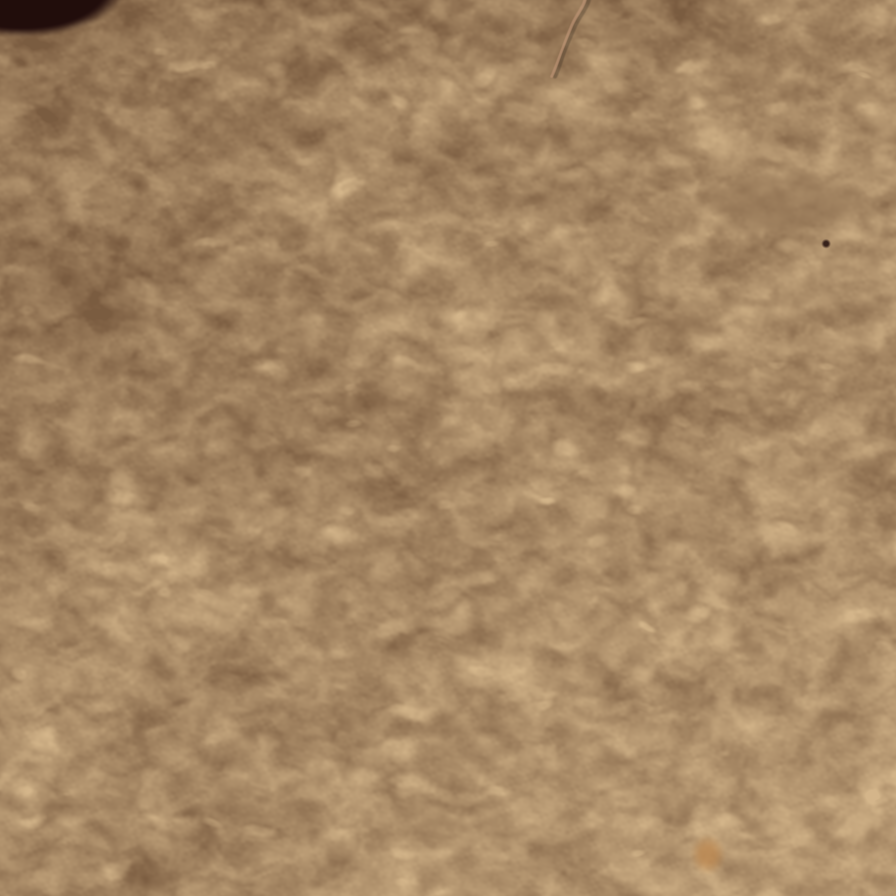
Give the GLSL for this texture, as a WebGL 1 fragment shader.

```glsl
precision highp float;
// Draws soft, mottled tan stone with pale flecks, faint stains and a dark corner.
uniform vec2 u_resolution;

const vec3 DARK_TAN = vec3(0.57, 0.45, 0.325);
const vec3 LIGHT_TAN = vec3(0.77, 0.65, 0.49);
const vec3 SHADOW = vec3(0.13, 0.05, 0.045);
const vec3 CRACK_PINK = vec3(0.76, 0.59, 0.47);
const vec3 RUST = vec3(0.76, 0.53, 0.29);

// Sine-free hash, 0 to 1
float hash(vec2 p) {
  vec3 q = fract(p.xyx * 0.1031);
  q += dot(q, q.yzx + 33.33);
  return fract((q.x + q.y) * q.z);
}

// Smooth value noise, centred on zero
float noise(vec2 p) {
  vec2 cell = floor(p);
  vec2 f = fract(p);
  f = f * f * (3.0 - 2.0 * f);
  float low = mix(hash(cell), hash(cell + vec2(1.0, 0.0)), f.x);
  float high = mix(hash(cell + vec2(0.0, 1.0)), hash(cell + 1.0), f.x);
  return mix(low, high, f.y) - 0.5;
}

vec2 rotate(vec2 p, float angle) {
  float c = cos(angle), s = sin(angle);
  return vec2(c * p.x - s * p.y, s * p.x + c * p.y);
}

// Noise layer with a slight tilt, so that its lattice stays hidden
float layer(vec2 p, vec2 frequency, float tilt) {
  return noise(rotate(p, tilt) * frequency + 37.0 + tilt * 91.0);
}

// Soft-edged ellipse: 1 inside, 0 outside
float ellipse(vec2 p, vec2 center, vec2 radius, float softness) {
  float d = length((p - center) / radius);
  return 1.0 - smoothstep(1.0 - softness, 1.0 + softness, d);
}

float segmentDistance(vec2 p, vec2 a, vec2 b) {
  vec2 ab = b - a;
  float t = clamp(dot(p - a, ab) / dot(ab, ab), 0.0, 1.0);
  return length(p - a - ab * t);
}

// Sparse pale flecks of varied size and brightness
float flecks(vec2 p, vec2 grid, float density, float seed) {
  vec2 q = p * grid + seed;
  vec2 cell = floor(q);
  vec2 center = 0.3 + 0.4 * vec2(hash(cell + 11.3), hash(cell + 47.9));
  float size = mix(0.11, 0.22, hash(cell + 71.7));
  vec2 offset = rotate(fract(q) - center, 0.5 * (hash(cell + 5.1) - 0.5));
  float body = ellipse(offset, vec2(0.0), vec2(size * 1.15, size), 0.55);
  float present = step(hash(cell + 23.5), density);
  return body * present * mix(0.35, 1.0, hash(cell + 89.2));
}

// Brightness of the stone: 0 is dark tan, 1 is light tan
float stoneTone(vec2 p) {
  vec2 warp = vec2(layer(p, vec2(30.0), 0.4), layer(p, vec2(34.0), -0.7));
  vec2 w = p + 0.014 * warp;
  float tone = 0.38 + 0.27 * (p.x - 0.5) - 0.34 * (p.y - 0.5);
  tone += 0.36 * layer(w, vec2(5.0, 11.0), -0.08);
  tone += 0.32 * layer(w, vec2(14.0, 24.0), 0.13);
  tone += 0.58 * layer(w, vec2(30.0, 43.0), -0.17);
  tone += 0.56 * layer(w, vec2(52.0, 74.0), 0.21);
  tone += 0.30 * layer(w, vec2(95.0, 135.0), -0.06);
  tone += 0.17 * layer(p, vec2(210.0, 250.0), 0.3);
  tone += 0.55 * flecks(w, vec2(12.0, 21.0), 0.22, 3.0);
  tone += 0.40 * flecks(w, vec2(19.0, 31.0), 0.20, 60.0);
  return tone;
}

void main() {
  vec2 uv = gl_FragCoord.xy / u_resolution;
  float wobble = layer(uv, vec2(36.0), 0.2);
  float tone = stoneTone(uv);

  // Flat dark stains
  float stain = ellipse(uv + 0.012 * wobble, vec2(0.88, 0.776), vec2(0.08, 0.03), 0.3);
  tone = mix(tone, 0.04 + 0.25 * tone, 0.75 * stain);
  tone -= 0.22 * ellipse(uv, vec2(0.03, 0.66), vec2(0.12, 0.09), 0.8);
  tone -= 0.20 * ellipse(uv, vec2(0.52, 0.092), vec2(0.045, 0.018), 0.4);

  vec3 color = mix(DARK_TAN, LIGHT_TAN, clamp(tone, -0.45, 1.3));

  // Pale crack with a shaded side
  vec2 bent = uv + vec2(0.012 * wobble, 0.0);
  vec2 crackTop = vec2(0.654, 1.01);
  vec2 crackEnd = vec2(0.613, 0.915);
  float line = segmentDistance(bent, crackTop, crackEnd);
  float shade = segmentDistance(bent - vec2(0.004, 0.0), crackTop, crackEnd);
  color *= 1.0 - 0.2 * (1.0 - smoothstep(0.001, 0.004, shade));
  color = mix(color, CRACK_PINK, 0.6 * (1.0 - smoothstep(0.0005, 0.003, line)));

  // Rusty grain, tiny speck and shadowed corner
  color = mix(color, RUST, 0.6 * ellipse(uv, vec2(0.79, 0.046), vec2(0.014, 0.016), 0.6));
  color = mix(color, SHADOW, 0.85 * ellipse(uv, vec2(0.922, 0.728), vec2(0.004), 0.5));
  color = mix(color, SHADOW, ellipse(uv, vec2(0.025, 1.015), vec2(0.105, 0.052), 0.13));

  gl_FragColor = vec4(color, 1.0);
}
```
